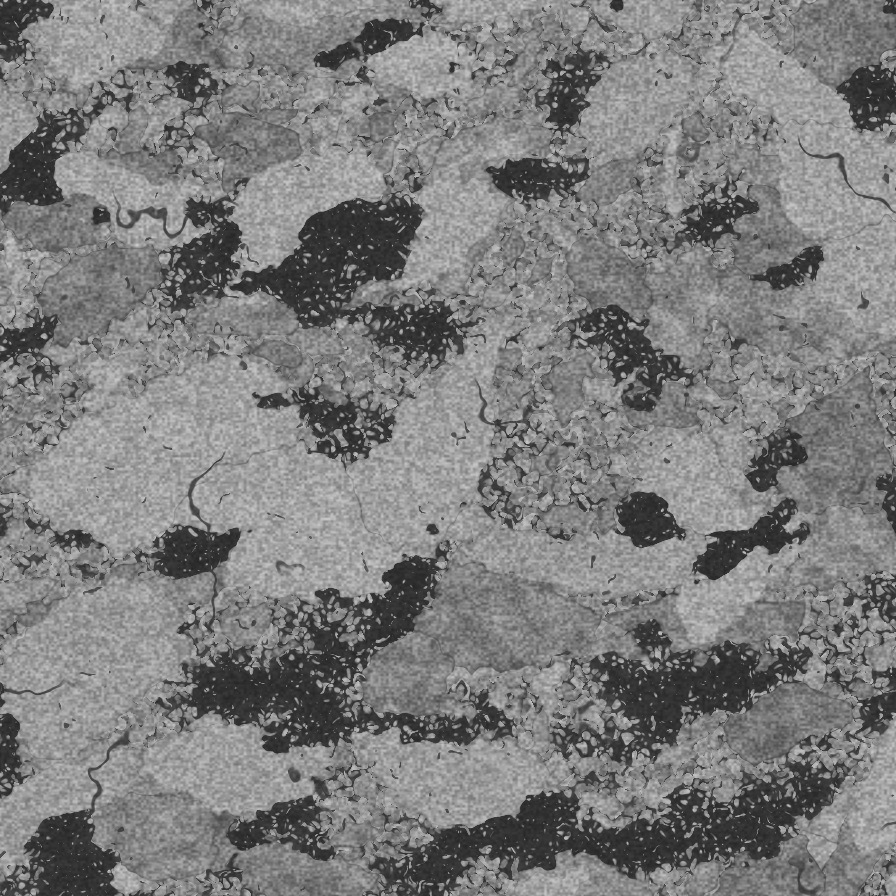
A WebGL 2 fragment shader for this texture:

```glsl
#version 300 es
precision highp float;

uniform vec2 u_resolution;
out vec4 fragColor;

float hash(vec2 p) {
    vec3 q = fract(vec3(p.xyx) * 0.1031);
    q += dot(q, q.yzx + 33.33);
    return fract((q.x + q.y) * q.z);
}

float noise(vec2 p) {
    vec2 i = floor(p), f = fract(p);
    f = f * f * (3.0 - 2.0 * f);
    return mix(mix(hash(i), hash(i + vec2(1, 0)), f.x),
               mix(hash(i + vec2(0, 1)), hash(i + vec2(1, 1)), f.x), f.y);
}

float fbm(vec2 p) {
    float sum = 0.0, weight = 0.516;
    for (int i = 0; i < 5; i++) {
        sum += weight * noise(p);
        p = mat2(1.6, 1.2, -1.2, 1.6) * p + 7.3;
        weight *= 0.5;
    }
    return sum;
}

// Nearest scattered point: distance and random id
vec2 crumbs(vec2 p) {
    vec2 base = floor(p), nearest = vec2(9.0, 0.0);
    for (int y = -1; y <= 1; y++)
    for (int x = -1; x <= 1; x++) {
        vec2 cell = base + vec2(x, y);
        float d = length(cell + vec2(hash(cell + 3.1), hash(cell + 57.7)) - p);
        if (d < nearest.x) nearest = vec2(d, hash(cell + 21.9));
    }
    return nearest;
}

// Tilted ellipses chipped by straight cuts: depth, random id, second depth
vec3 grains(vec2 p, float seed, float share) {
    vec2 base = floor(p);
    vec3 best = vec3(-1.0, 0.0, -1.0);
    for (int y = -2; y <= 2; y++)
    for (int x = -2; x <= 2; x++) {
        vec2 cell = base + vec2(x, y), key = cell + seed;
        if (hash(key) > share) continue;
        vec2 d = p - cell - vec2(hash(key + 17.3), hash(key + 41.7));
        float angle = 0.4 + 2.0 * (hash(key + 5.1) - 0.5);
        float c = cos(angle), s = sin(angle);
        d = mat2(c, -s, s, c) * d;
        vec2 radii = vec2(mix(0.35, 1.05, hash(key + 63.2)), mix(0.17, 0.44, hash(key + 88.4)));
        float depth = (1.0 - length(d / radii)) * radii.y;
        for (int k = 0; k < 3; k++) {
            float turn = 6.2832 * hash(key + 11.9 * float(k + 9));
            vec2 normal = vec2(cos(turn), sin(turn));
            depth = min(depth, 0.75 * length(normal * radii) - dot(d, normal));
        }
        if (depth > best.x) best = vec3(depth, hash(key + 9.6), best.x);
        else best.z = max(best.z, depth);
    }
    return best;
}

// Covers the layer below with grains that have a thin dark rim
float lay(float under, vec3 grain, float scale, float shrink, float tone) {
    float depth = grain.x / scale - shrink;
    float inner = min(depth, (grain.x - grain.z) / scale);
    float rim = 0.11 * (1.0 - smoothstep(0.0, 0.004, inner));
    return mix(under, tone - rim, smoothstep(-0.0012, 0.0012, depth));
}

void main() {
    vec2 p = gl_FragCoord.xy / min(u_resolution.x, u_resolution.y);
    vec2 bend = vec2(noise(p * 12.0), noise(p * 12.0 + 40.0)) - 0.5;
    vec2 ragged = vec2(noise(p * 95.0), noise(p * 95.0 + 90.0)) - 0.5;
    vec2 q = p + 0.035 * bend + 0.012 * ragged;

    // Porosity is drawn out along the tilt of the grains
    float porosity = fbm(mat2(0.9, -0.43, 0.43, 0.9) * p * vec2(1) * 1.0 * 12.0 * mat2(0.9, 0.1, 0.1, 1.2) + 4.0);
    float mottle = fbm(p * vec2(45.0, 60.0)) - 0.5;
    float openness = smoothstep(0.40, 0.80, porosity);
    float shrink = 0.22 * max(porosity - 0.56, 0.0);

    // Crumbly matrix that opens into dark pores
    vec2 fine = crumbs(p * 125.0 + ragged);
    vec2 coarse = crumbs(p * 66.0 + 1.5 * ragged);
    float pore = 0.19 + 0.12 * noise(p * 90.0) * (1.0 - openness);
    float fineRadius = mix(0.73, 0.04, openness) + 0.35 * (fine.y - 0.5);
    float tone = mix(pore, mix(0.42, 0.64, fine.y), smoothstep(-0.08, 0.2, fineRadius - fine.x));
    float coarseRadius = mix(0.55, -0.05, openness) + 0.5 * (coarse.y - 0.6);
    tone = mix(tone, mix(0.48, 0.64, fract(coarse.y * 7.0)),
               smoothstep(-0.02, 0.1, coarseRadius - coarse.x));

    // Small, grey and pale grains
    vec3 small = grains(q * 21.0, 13.0, 0.5);
    tone = lay(tone, small, 21.0, 0.6 * shrink, mix(0.47, 0.65, small.y) + 0.15 * mottle);
    vec3 grey = grains(q * 6.8, 71.0, 0.5);
    tone = lay(tone, grey, 6.8, shrink, mix(0.46, 0.55, grey.y) + 0.25 * mottle);
    vec3 pale = grains(q * 5.0, 137.0, 0.72);
    tone = lay(tone, pale, 5.0, shrink, mix(0.60, 0.645, pale.y) + 0.08 * mottle);

    // Cracks and isolated pits
    float vein = abs(fbm(p * 6.0 + 31.0) - 0.5);
    float crack = (1.0 - smoothstep(0.003, 0.012, vein)) * smoothstep(0.60, 0.70, noise(p * 9.0 + 15.0));
    vec2 pit = crumbs(p * 60.0 + 2.0 * ragged + 19.0);
    float hole = step(0.95, pit.y) * (1.0 - smoothstep(0.14, 0.28, pit.x));
    tone = mix(tone, 0.22, max(0.85 * crack, 0.8 * hole));

    // Detector grain with slight horizontal streaks
    float speckle = 0.21 * (noise(p * 340.0) - 0.5) + 0.10 * (noise(p * vec2(190.0, 430.0)) - 0.5);
    tone += speckle * mix(0.3, 1.0, smoothstep(0.2, 0.5, tone));
    fragColor = vec4(vec3(tone), 1.0);
}
```
